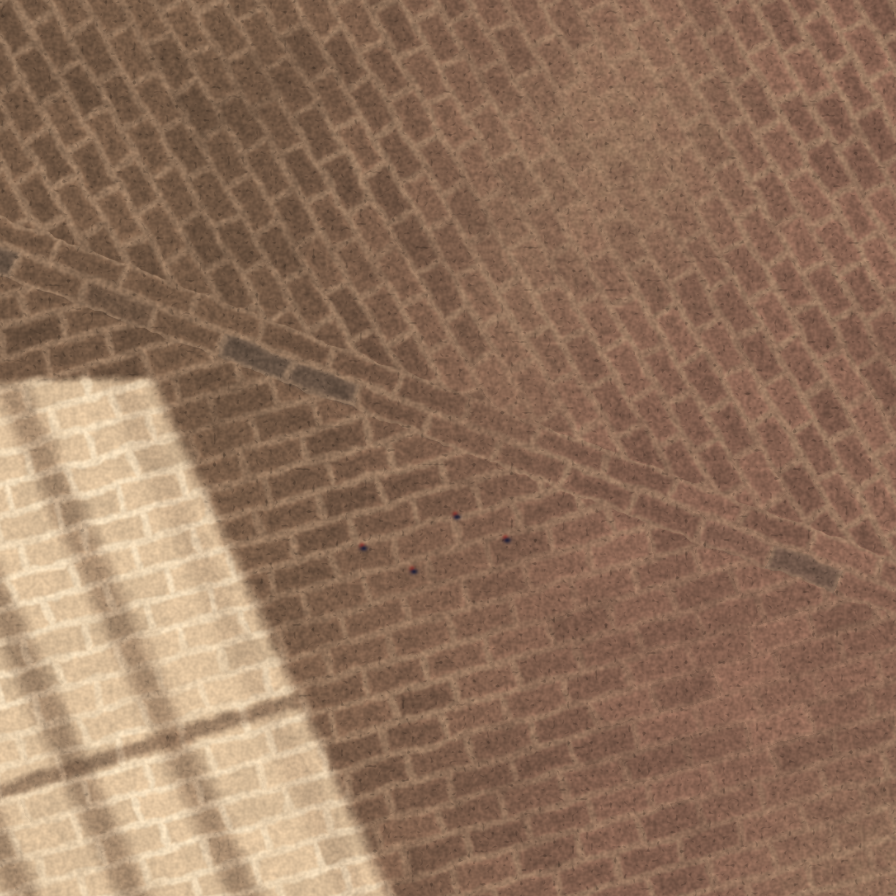
Reproduce this texture procedurally as a three.js fragment shader.

```glsl
varying vec2 vUv;

float hash(vec2 p) {
  p = fract(p * vec2(0.1031, 0.1137));
  p += dot(p, p.yx + 33.33);
  return fract((p.x + p.y) * p.x * 7.31);
}

vec2 gradient(vec2 cell) {
  float a = 6.2832 * hash(cell + 17.0);
  return vec2(cos(a), sin(a));
}

// Gradient noise, roughly -0.7 to 0.7
float noise(vec2 p) {
  vec2 i = floor(p), f = fract(p);
  vec2 u = f * f * f * (f * (f * 6.0 - 15.0) + 10.0);
  vec2 e = vec2(1.0, 0.0);
  float low = mix(dot(gradient(i), f), dot(gradient(i + e), f - e), u.x);
  float high = mix(dot(gradient(i + e.yx), f - e.yx), dot(gradient(i + 1.0), f - 1.0), u.x);
  return mix(low, high, u.y);
}

float fbm(vec2 p) {
  float sum = 0.0, amp = 1.0;
  for (int i = 0; i < 4; i++) {
    sum += amp * noise(p);
    p = p * 2.03 + 7.7;
    amp *= 0.55;
  }
  return sum;
}

// Coordinates along and across a direction
vec2 turn(vec2 p, float angle) {
  vec2 d = vec2(cos(angle), sin(angle));
  return vec2(dot(p, d), dot(p, vec2(-d.y, d.x)));
}

// Running bond: x = distance to the nearest joint, y = random tone per brick
vec2 bricks(vec2 p, vec2 size) {
  float row = floor(p.y / size.y);
  p.x += size.x * (0.5 * mod(row, 2.0) + 0.25 * hash(vec2(row, 3.0)));
  vec2 cell = floor(p / size);
  vec2 f = p - cell * size;
  vec2 edge = min(f, size - f);
  return vec2(min(edge.x, edge.y), hash(cell + 50.0));
}

float blob(vec2 p, vec2 center, vec2 radius) {
  vec2 d = (p - center) / radius;
  return exp(-dot(d, d));
}

// Sunlit patch, crossed by soft bar shadows
float sunlight(vec2 p, float wobble) {
  float side = p.x + 0.461 * p.y - 0.436 + wobble;
  float lit = smoothstep(0.012, -0.016, side);
  lit *= smoothstep(0.582, 0.568, p.y - 0.02 * p.x + wobble);
  float bar = abs(fract((side + 0.163) / 0.124 + 0.5) - 0.5) * 0.124;
  float bars = smoothstep(0.033, 0.004, bar) * mix(0.55, 0.2, smoothstep(-0.12, -0.05, side));
  float rail = smoothstep(0.014, 0.003, abs(p.y - 0.117 - 0.306 * p.x + wobble));
  return lit * (1.0 - bars) * (1.0 - 0.65 * rail);
}

void main() {
  vec2 uv = vUv;
  float broad = fbm(uv * 6.0);
  float mottle = fbm(uv * 38.0 + 9.0);
  float grain = noise(uv * 150.0) + 0.8 * noise(uv * 270.0 + 5.0);
  vec2 warp = vec2(noise(uv * 24.0), noise(uv * 24.0 + 40.0)) * 0.005
            + vec2(noise(uv * 90.0), noise(uv * 90.0 + 60.0)) * 0.0025;
  vec2 p = uv + warp;

  // Two paved fields split by a diagonal double course
  vec2 course = turn(p - vec2(0.0, 0.727), -0.367);
  float above = smoothstep(-0.002, 0.002, course.y - 0.03);
  float below = smoothstep(0.002, -0.002, course.y + 0.03);
  float band = 1.0 - above - below;
  vec2 paving = bricks(course, vec2(0.082, 0.03)) * band
              + bricks(turn(p, -1.05), vec2(0.061, 0.034)) * above
              + bricks(turn(p, 0.27), vec2(0.071, 0.034)) * below;

  // Worn areas where the joints fade
  float worn = blob(uv, vec2(0.83, 0.24), vec2(0.2, 0.14))
             + 0.7 * blob(uv, vec2(0.56, 0.56), vec2(0.08, 0.05))
             + 0.6 * blob(uv, vec2(0.68, 0.83), vec2(0.09, 0.13))
             + 0.5 * blob(uv, vec2(0.58, 0.36), vec2(0.14, 0.07));
  float sun = sunlight(uv, 0.004 * mottle);
  float joint = smoothstep(0.0068, 0.0015, paving.x + 0.0022 * mottle);
  joint *= clamp(0.8 + 0.5 * broad + 0.4 * mottle, 0.25, 1.0) * (1.0 - 0.75 * min(worn, 1.0));

  // Shaded brick: brown on the left, redder on the right
  vec3 shade = mix(vec3(0.46, 0.355, 0.275), vec3(0.515, 0.375, 0.31), smoothstep(0.2, 0.8, uv.x));
  float dark = above * smoothstep(0.65, 0.25, uv.x) * 0.35
             + blob(uv, vec2(0.05, 0.63), vec2(0.18, 0.06)) * 0.7
             + blob(uv, vec2(0.37, 0.46), vec2(0.12, 0.16)) * 0.4;
  shade *= 1.04 - 0.13 * dark + 0.15 * (paving.y - 0.5) + 0.12 * mottle + 0.08 * broad;
  float soot = band * smoothstep(0.0, -0.004, course.y) * smoothstep(0.55, 0.85, paving.y);
  shade = mix(shade, vec3(0.35, 0.3, 0.26), 0.65 * soot);
  float core = smoothstep(0.004, 0.013, paving.x) * smoothstep(-0.25, 0.5, mottle + broad * 0.5);
  shade *= 1.0 - 0.16 * core * (1.0 - 0.6 * min(worn, 1.0));
  float dust = 0.75 * blob(uv, vec2(0.7, 0.84), vec2(0.13, 0.16))
             + 0.6 * blob(uv, vec2(1.0, 0.02), vec2(0.14, 0.12))
             + 0.3 * blob(uv, vec2(0.58, 0.66), vec2(0.06, 0.16));
  shade = mix(shade, vec3(0.61, 0.49, 0.385), clamp(dust * (0.7 + 0.6 * mottle), 0.0, 0.8));
  shade = mix(shade, vec3(0.64, 0.52, 0.415), joint * 0.72);

  // Sunlit brick
  vec3 warm = vec3(0.86, 0.745, 0.605) * (1.0 + 0.07 * (paving.y - 0.5) + 0.07 * mottle);
  warm = mix(warm, vec3(0.97, 0.885, 0.755), joint * 0.85);
  vec3 color = mix(shade, warm, sun);

  // Gritty surface
  color *= 1.0 + grain * mix(0.17, 0.09, sun);
  color *= 1.0 - 0.22 * smoothstep(0.25, 0.6, noise(uv * 190.0 + 80.0)) * (1.0 - sun);

  // Four tiny tinted chips
  for (int i = 0; i < 4; i++) {
    float k = float(i);
    vec2 chip = vec2(0.406, 0.388) + mod(k, 2.0) * vec2(0.056, -0.026)
              + floor(k / 2.0) * vec2(0.104, 0.035);
    color = mix(color, vec3(0.6, 0.17, 0.14), 0.7 * blob(uv, chip + vec2(-0.002, 0.003), vec2(0.003)));
    color = mix(color, vec3(0.1, 0.11, 0.2), 0.9 * blob(uv, chip, vec2(0.004, 0.003)));
  }
  gl_FragColor = vec4(clamp(color, 0.0, 1.0), 1.0);
}
```
